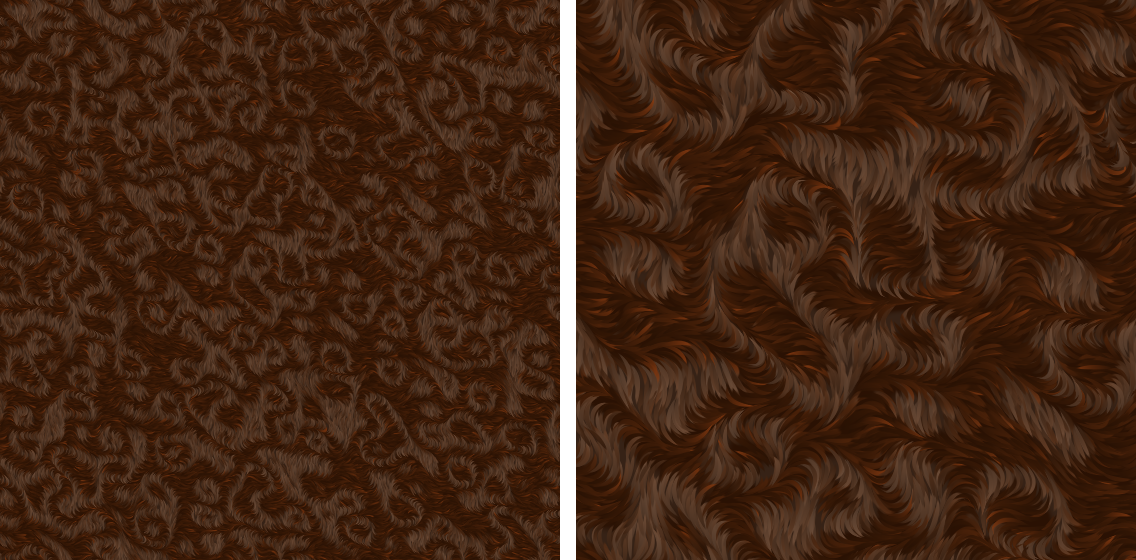
Left: the whole. Right: its middle third, enlarged.
This texture is drawn by a WebGL 2 fragment shader. Its source:

```glsl
#version 300 es
precision highp float;
// Short brown fur that swirls in tufts, with a pale sheen where the hair stands upright.

uniform vec2 u_resolution;
out vec4 outColor;

const int   LAYERS      = 10;
const float CELLS       = 78.0;    // strand cells per canvas height
const float HALF_LENGTH = 0.0125;  // of one strand
const float HALF_WIDTH  = 0.0013;
const float ANGLE_JITTER = 0.5;

const int   WAVES       = 9;       // layered sines of the flow
const float WAVE_START  = 23.0;    // lowest angular frequency
const float WAVE_GROWTH = 1.21;
const float WAVE_SWING  = 0.68;    // radians added by each wave
const float GOLDEN_TURN = 2.39996;

const vec3 UNDERCOAT = vec3(0.165, 0.068, 0.012);
const vec3 DARK_HAIR = vec3(0.185, 0.080, 0.015);
const vec3 WARM_HAIR = vec3(0.300, 0.135, 0.038);
const vec3 GLINT     = vec3(0.520, 0.225, 0.065);
const vec3 SHEEN     = vec3(0.440, 0.325, 0.250);

vec4 hash4(vec3 cell) {
    vec4 q = fract(cell.xyzx * vec4(0.1031, 0.1030, 0.0973, 0.1099));
    q += dot(q, q.wzxy + 33.33);
    return fract((q.xxyz + q.yzzw) * q.zywx);
}

// Hair angle in x, its gradient in yz.
vec3 flow(vec2 p) {
    vec3 sum = vec3(0.15, 0.0, 0.0);
    float freq = WAVE_START;
    for (int i = 0; i < WAVES; i++) {
        float turn = float(i) * GOLDEN_TURN + 0.4;
        vec2 wave = freq * vec2(cos(turn), sin(turn));
        float phase = dot(wave, p) + float(i * i) * 1.7;
        sum += WAVE_SWING * vec3(sin(phase), wave * cos(phase));
        freq *= WAVE_GROWTH;
    }
    return sum;
}

// Coverage in x, position from root (0) to tip (1) in y.
vec2 strand(vec2 offset, float angle, float size, float pixel) {
    vec2 along = vec2(cos(angle), sin(angle));
    float t = dot(offset, along) / (HALF_LENGTH * size);
    float across = abs(dot(offset, vec2(-along.y, along.x)));
    float width = HALF_WIDTH * max(1.0 - t * t, 0.0);
    float cover = clamp((width - across) / pixel + 0.5, 0.0, 1.0);
    cover *= 1.0 - smoothstep(0.65, 1.0, abs(t));
    return vec2(cover, clamp(0.5 + 0.5 * t, 0.0, 1.0));
}

vec3 hairColor(vec4 rnd, float sheen, float tip) {
    vec3 color = mix(DARK_HAIR, WARM_HAIR, rnd.z * rnd.z);
    float glint = smoothstep(0.88, 0.97, rnd.w) * (1.0 - sheen);
    color = mix(color, GLINT, glint * tip);
    color = mix(color, SHEEN, sheen * (0.3 + 0.55 * rnd.w));
    return color * mix(0.78, 1.12, tip);
}

void main() {
    float pixel = 1.0 / u_resolution.y;
    vec2 p = gl_FragCoord.xy * pixel;
    vec3 field = flow(p);

    float sheenHere = smoothstep(0.68, 1.0, abs(sin(field.x)));
    vec3 color = mix(UNDERCOAT, SHEEN * 0.55, sheenHere * 0.6);

    // Overlapping layers of scattered strands
    for (int layer = 0; layer < LAYERS; layer++) {
        float id = float(layer) + 1.0;
        vec2 grid = p * CELLS + fract(id * vec2(0.618, 0.755));
        vec2 cell = floor(grid);
        for (int k = 0; k < 9; k++) {
            vec2 neighbor = cell + vec2(k % 3 - 1, k / 3 - 1);
            vec4 rnd = hash4(vec3(neighbor + 7.0, id * 17.0));
            vec2 offset = (grid - neighbor - rnd.xy) / CELLS;

            // The angle halfway to the strand centre bends it with the flow
            float slope = clamp(dot(field.yz, offset), -1.2, 1.2);
            float jitter = (fract(rnd.z * 7.0 + rnd.w * 3.0) - 0.5) * ANGLE_JITTER;
            float angle = field.x - 0.5 * slope + jitter;
            vec2 hair = strand(offset, angle, 0.7 + 0.3 * rnd.w, pixel);

            float sheen = smoothstep(0.68, 1.0, abs(sin(field.x - slope + 0.4 * jitter)));
            color = mix(color, hairColor(rnd, sheen, hair.y), hair.x * 0.85);
        }
    }
    outColor = vec4(color, 1.0);
}
```
